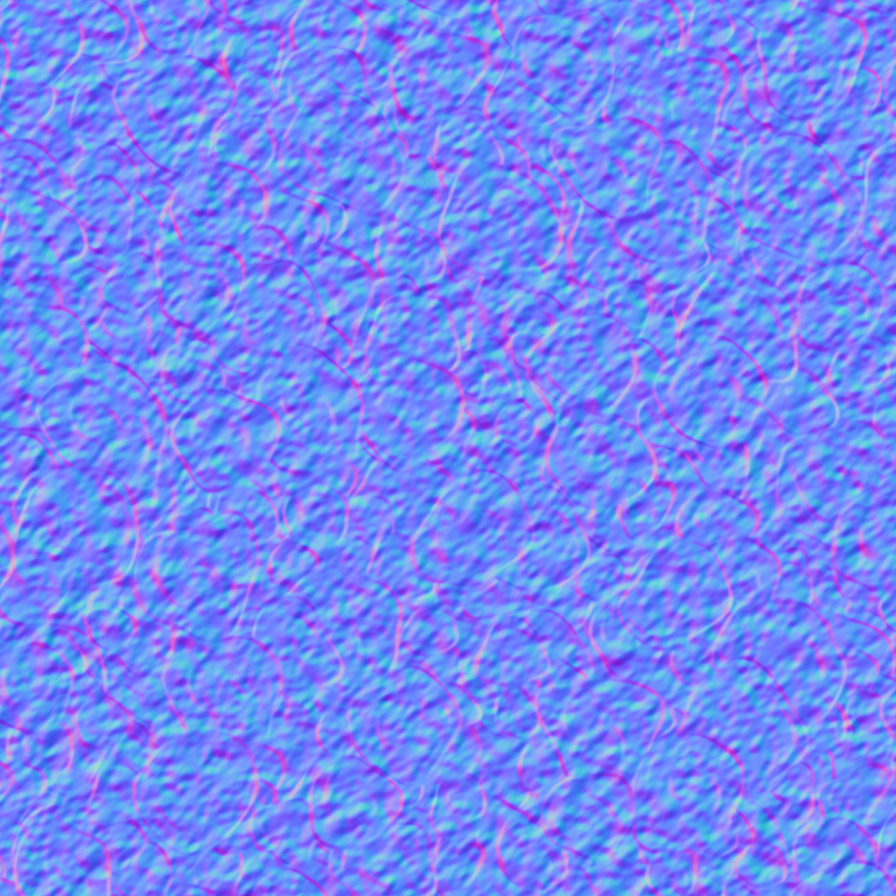
A WebGL 2 fragment shader for this texture map:

```glsl
#version 300 es
precision highp float;
// Tangent-space normal map of a rough plaster with overlapping swirled discs.
// Discs are painted in three layers; each rim is a thin step leaning one way,
// and a cellular field of smooth bumps adds the grain before normalising.

#define RIM_WIDTH 0.0036
#define RIM_STEP 0.95
#define SWIRL_STEP 0.62
#define SWIRL_GAP 0.031
#define STEP_LEAN vec2(0.97, 0.25)
#define REST_SLOPE vec2(-0.15, -0.09)
#define GRAIN_GAIN vec2(0.17, 0.22)
#define COARSE_CELLS 50.0
#define FINE_CELLS 105.0
#define WARP 0.007

uniform vec2 u_resolution;
out vec4 fragColor;

const float TAU = 6.2831853;

vec3 hash3(vec2 cell, float seed) {
    vec3 q = fract(vec3(cell.xyx + seed * 17.3) * vec3(0.1031, 0.1030, 0.0973));
    q += dot(q, q.yxz + 33.33);
    return fract((q.xxy + q.yzz) * q.zyx);
}

// Bends the plane so that the discs lose their perfect outline
vec2 warp(vec2 p) {
    vec2 bend = sin(p.yx * vec2(23.0, 27.0) + vec2(0.7, 2.1));
    bend += 0.6 * sin(p.yx * 51.0 + p * 19.0 + vec2(4.0, 1.3));
    return p + WARP * bend;
}

// Slope of a sum of signed, rounded bumps, one per cell
vec2 bumpSlope(vec2 p, float seed) {
    vec2 base = floor(p);
    vec2 slope = vec2(0.0);
    for (int y = -1; y <= 1; y++) {
        for (int x = -1; x <= 1; x++) {
            vec2 cell = base + vec2(x, y);
            vec3 rnd = hash3(cell, seed);
            vec2 d = p - cell - rnd.xy;
            float falloff = max(0.0, 1.0 - dot(d, d));
            slope += (rnd.z * 2.0 - 1.0) * 6.0 * d * falloff * falloff;
        }
    }
    return slope;
}

float ridge(float dist) {
    float t = dist / RIM_WIDTH;
    return exp(-t * t);
}

// Paints one layer of discs, upper right first, so lower left ones overlap
void paintDiscs(vec2 p, float cells, vec2 radii, float seed, inout vec2 slope) {
    vec2 base = floor(p * cells);
    for (int y = 1; y >= -1; y--) {
        for (int x = 1; x >= -1; x--) {
            vec2 cell = base + vec2(x, y);
            vec3 rnd = hash3(cell, seed);
            vec2 d = p - (cell + 0.1 + 0.8 * rnd.xy) / cells;
            float dist = length(d);
            float angle = atan(d.y, d.x);
            float phase = TAU * rnd.z;

            // Uneven outline
            float wobble = 0.06 * sin(3.0 * angle + phase) + 0.04 * sin(5.0 * angle - phase);
            float radius = mix(radii.x, radii.y, fract(rnd.z * 7.0)) * (1.0 + wobble);
            float edge = dist - radius;
            float inside = 1.0 - smoothstep(-RIM_WIDTH, RIM_WIDTH, edge);

            // Broken spiral within the disc
            float turn = fract(dist / SWIRL_GAP + angle / TAU + rnd.x) - 0.5;
            float broken = smoothstep(-0.2, 0.8, sin(2.0 * angle + phase + dist * 70.0));
            float swirl = ridge(turn * SWIRL_GAP) * broken * SWIRL_STEP;
            swirl *= smoothstep(0.006, 0.018, dist) * smoothstep(0.004, 0.014, -edge);

            // Steps face the lean on both sides of the disc
            vec2 outward = d / max(dist, 1e-4);
            vec2 facing = outward * dot(outward, STEP_LEAN);
            float rim = ridge(edge) * RIM_STEP * (0.8 + 0.3 * sin(2.0 * angle + phase));
            slope = mix(slope, facing * swirl, inside);
            slope = mix(slope, facing * rim, ridge(edge));
        }
    }
}

void main() {
    vec2 p = gl_FragCoord.xy / min(u_resolution.x, u_resolution.y);
    vec2 bent = warp(p);

    // Discs: broad ground, small fill, large swirls on top
    vec2 slope = vec2(0.0);
    paintDiscs(bent, 10.0, vec2(0.045, 0.070), 1.0, slope);
    paintDiscs(bent, 13.0, vec2(0.022, 0.042), 2.0, slope);
    paintDiscs(bent, 7.0, vec2(0.046, 0.070), 3.0, slope);

    // Grain, slightly drawn out along the rising diagonal
    vec2 g = vec2(p.x + p.y, p.y - p.x) * vec2(0.6, 0.8);
    vec2 grain = bumpSlope(g * COARSE_CELLS, 4.0) + bumpSlope(g * FINE_CELLS, 5.0);
    grain = vec2(grain.x - grain.y, grain.x + grain.y) * 0.7071;
    slope += REST_SLOPE + grain * GRAIN_GAIN;

    // Encode with the green axis pointing down
    vec3 normal = normalize(vec3(slope.x, -slope.y, 0.95));
    fragColor = vec4(normal * 0.5 + 0.5, 1.0);
}
```
